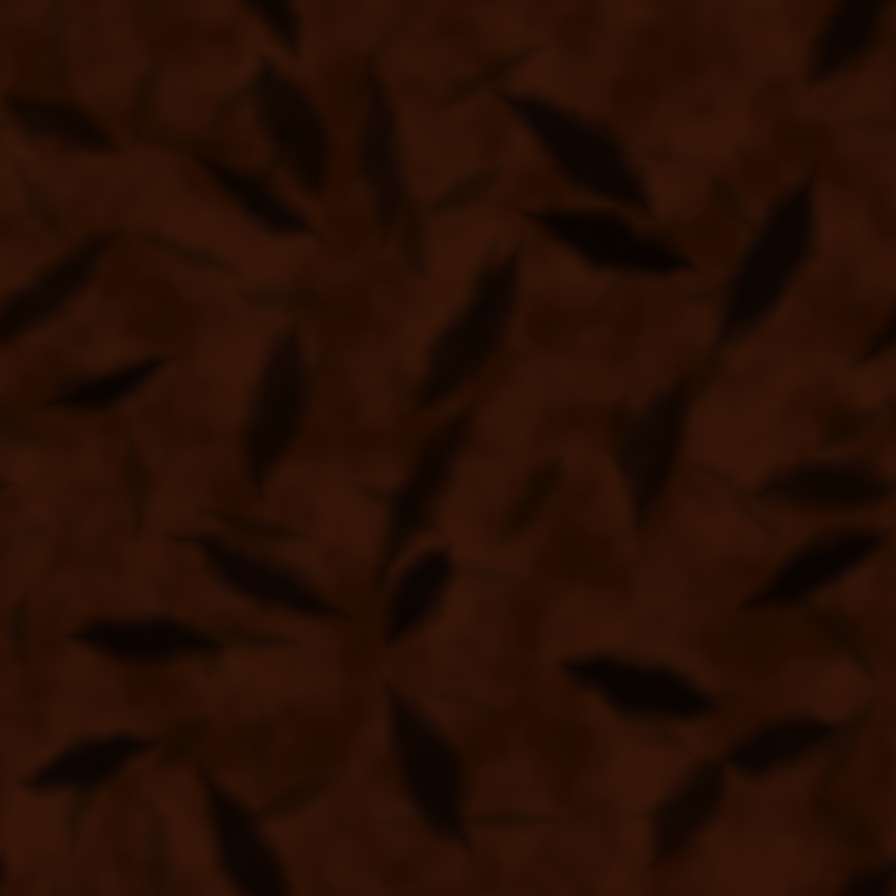
Give the GLSL for this texture, as a Shadertoy shader.

```glsl
// Dark, soft lens-shaped flakes scattered over mottled red-brown ground, tiling.

vec3 hash3(vec2 cell, uint seed) {
    uvec3 v = uvec3(uint(cell.x), uint(cell.y), seed) * 1664525u + 1013904223u;
    v.x += v.y * v.z; v.y += v.z * v.x; v.z += v.x * v.y;
    v ^= v >> 16u;
    v.x += v.y * v.z; v.y += v.z * v.x; v.z += v.x * v.y;
    return vec3(v >> 8u) / 16777216.0;
}

float gradientAt(vec2 corner, vec2 offset, float period, uint seed) {
    float angle = 6.28318 * hash3(mod(corner, period), seed).x;
    return dot(vec2(cos(angle), sin(angle)), offset);
}

// Gradient noise that wraps after one canvas, roughly -0.7 to 0.7
float noise(vec2 uv, float period, uint seed) {
    vec2 p = uv * period, i = floor(p), f = p - i;
    vec2 u = f * f * f * (f * (f * 6.0 - 15.0) + 10.0);
    vec2 e = vec2(1.0, 0.0);
    return mix(mix(gradientAt(i, f, period, seed),
                   gradientAt(i + e.xy, f - e.xy, period, seed), u.x),
               mix(gradientAt(i + e.yx, f - e.yx, period, seed),
                   gradientAt(i + e.xx, f - e.xx, period, seed), u.x), u.y);
}

// Coverage of one jittered flake per cell; lengths are in cell units
float flakes(vec2 uv, float cells, vec2 lengths, vec2 widths, vec2 strengths,
             float blur, uint seed) {
    vec2 p = uv * cells, home = floor(p);
    float cover = 0.0;
    for (int y = -1; y <= 1; y++)
    for (int x = -1; x <= 1; x++) {
        vec2 cell = home + vec2(x, y);
        vec3 place = hash3(mod(cell, cells), seed);
        vec3 form = hash3(mod(cell, cells), seed + 1u);
        vec2 d = p - cell - mix(vec2(0.1), vec2(0.9), place.xy);
        float angle = 6.28318 * place.z;
        d = mat2(cos(angle), -sin(angle), sin(angle), cos(angle)) * d;
        float along = d.x / mix(lengths.x, lengths.y, form.x);
        float bend = 0.07 * (form.y - 0.5) * (along * along - 0.3);
        float inside = mix(widths.x, widths.y, form.y) * (1.0 - along * along)
                     - abs(d.y + bend);
        float flake = smoothstep(-blur, blur, inside)
                    * mix(strengths.x, strengths.y, form.z);
        cover = max(cover, flake);
    }
    return cover;
}

void mainImage(out vec4 fragColor, in vec2 fragCoord) {
    vec2 uv = fragCoord / iResolution.xy;

    // Mottled ground
    float mottle = noise(uv, 9.0, 11u) + 0.65 * noise(uv, 18.0, 12u)
                 + 0.3 * noise(uv, 37.0, 13u);
    vec3 color = mix(vec3(0.147, 0.049, 0.003), vec3(0.203, 0.081, 0.030),
                     smoothstep(-0.6, 0.5, mottle));

    // Slightly ragged outlines
    vec2 warped = uv + 0.012 * vec2(noise(uv, 16.0, 21u), noise(uv, 16.0, 22u))
                     + 0.005 * vec2(noise(uv, 40.0, 23u), noise(uv, 40.0, 24u));

    // Faint small flakes, then deep large ones
    float faint = flakes(warped, 8.0, vec2(0.28, 0.5), vec2(0.07, 0.14),
                         vec2(0.05, 0.65), 0.11, 31u);
    float deep = flakes(warped, 5.0, vec2(0.3, 0.56), vec2(0.1, 0.165),
                        vec2(0.6, 1.0), 0.085, 41u);
    color = mix(color, vec3(0.075, 0.035, 0.004), faint);
    color = mix(color, vec3(0.030, 0.010, 0.002), deep);

    fragColor = vec4(color, 1.0);
}
```
